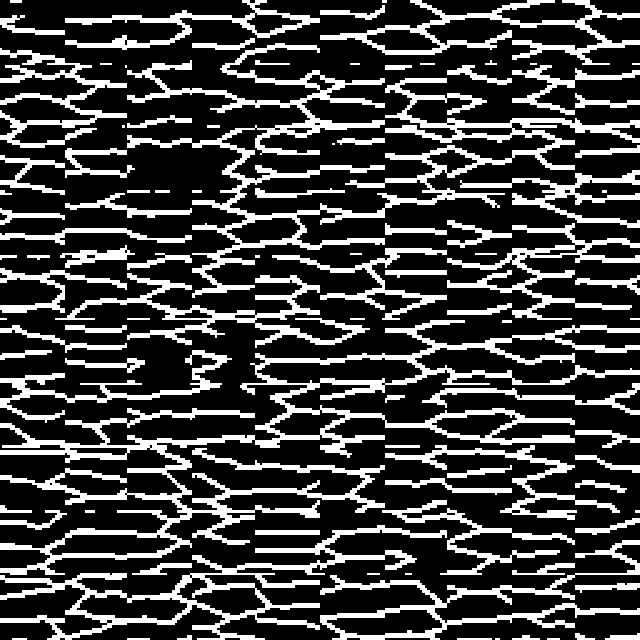
This texture is drawn by a WebGL 1 fragment shader. Its source:

```glsl
precision highp float;
// Square tiles of white, sideways-running crack lines on black, in coarse blocks.

uniform vec2 u_resolution;

#define TILES 10.0              // tiles along each side
#define BLOCKS 256.0            // blocks along each side
#define CELL vec2(0.150, 0.038) // size of one crack cell
#define LINE_WIDTH 0.0079
#define JITTER vec2(0.24, 0.32) // scatter of the cell centres
#define GAP_SHARE 0.08          // share of the edges left out
#define STEEPEST 0.80           // edges steeper than this are left out
#define WOBBLE 0.11             // waviness of the lines, in cells
#define SEAM_LEVEL 0.68         // higher gives fewer dashes on the seams

const float COLUMN_STEP = 0.866;

vec2 hash2(vec2 p) {
    vec3 q = fract(p.xyx * vec3(0.1031, 0.1030, 0.0973));
    q += dot(q, q.yzx + 33.33);
    return fract((q.xx + q.yz) * q.zy);
}

float noise(vec2 p) {
    vec2 i = floor(p);
    vec2 f = fract(p);
    f = f * f * (3.0 - 2.0 * f);
    float low = mix(hash2(i).x, hash2(i + vec2(1.0, 0.0)).x, f.x);
    float high = mix(hash2(i + vec2(0.0, 1.0)).x, hash2(i + 1.0).x, f.x);
    return mix(low, high, f.y);
}

// Centre of a cell in a staggered, jittered hexagonal grid.
vec2 cellCentre(vec2 id) {
    vec2 centre = id + 0.5 + JITTER * (2.0 * hash2(id) - 1.0);
    centre.y += 0.5 * mod(id.x, 2.0);
    return centre * vec2(COLUMN_STEP, 1.0);
}

// Distance in canvas units to the nearest edge that is kept.
float crackDistance(vec2 u) {
    vec2 base = floor(u / vec2(COLUMN_STEP, 1.0));
    vec2 nearId = base;
    vec2 nearCentre = u;
    float nearest = 100.0;
    for (int j = -2; j <= 2; j++) {
        for (int i = -2; i <= 2; i++) {
            vec2 id = base + vec2(float(i), float(j));
            vec2 centre = cellCentre(id);
            float d = dot(centre - u, centre - u);
            if (d < nearest) {
                nearest = d;
                nearId = id;
                nearCentre = centre;
            }
        }
    }

    float edge = 1.0;
    for (int j = -2; j <= 2; j++) {
        for (int i = -2; i <= 2; i++) {
            vec2 id = nearId + vec2(float(i), float(j));
            bool kept = hash2(id + nearId + 17.0).y > GAP_SHARE;
            if (kept && (i != 0 || j != 0)) {
                vec2 centre = cellCentre(id);
                vec2 normal = normalize(centre - nearCentre);
                vec2 slope = normal / CELL;
                float d = dot(0.5 * (centre + nearCentre) - u, normal);
                if (abs(slope.x) < STEEPEST * length(slope)) {
                    edge = min(edge, d / length(slope));
                }
            }
        }
    }
    return edge;
}

void main() {
    // Hard square blocks: every pixel takes the value at its block centre.
    vec2 p = (floor(gl_FragCoord.xy / u_resolution * BLOCKS) + 0.5) / BLOCKS;
    vec2 tile = floor(p * TILES);

    // Each tile shows its own part of the crack field.
    vec2 u = p / CELL + 20.0 + 60.0 * hash2(tile + 5.0);
    u.y += WOBBLE * (2.0 * noise(u * vec2(6.0, 0.7)) - 1.0);
    float crack = step(crackDistance(u), 0.5 * LINE_WIDTH);

    // Broken dashes one block high along the level seams.
    float seamRow = step(fract(p.y * TILES), TILES / BLOCKS);
    float dash = step(SEAM_LEVEL, noise(vec2(p.x * 36.0, tile.y * 7.0 + 3.0)));
    gl_FragColor = vec4(vec3(max(crack, seamRow * dash)), 1.0);
}
```
